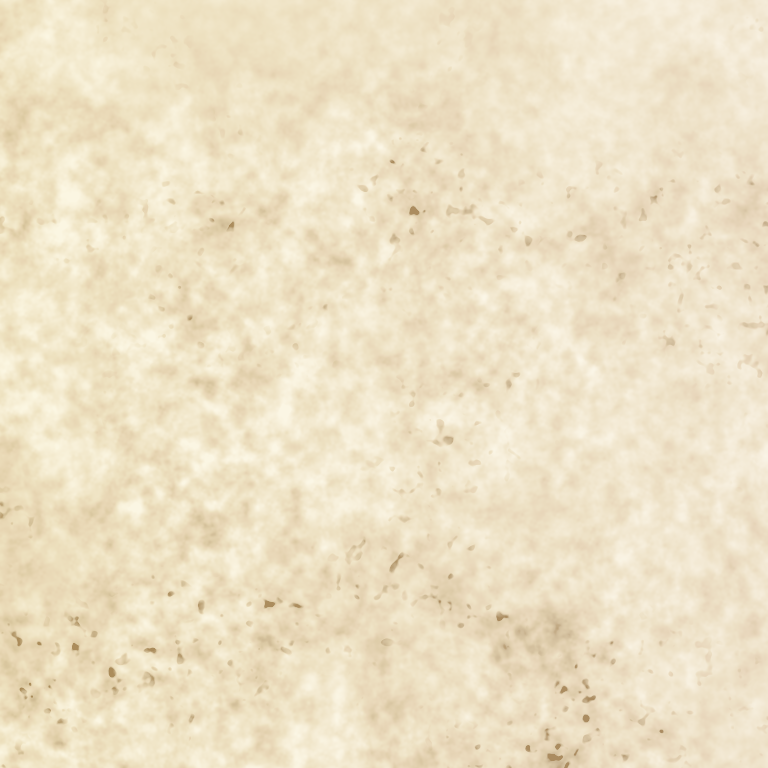
Give the GLSL for this texture, as a Shadertoy shader.

```glsl
// Tone is an index into STONE: low is brown, high is ivory
const float BASE_TONE = 4.08;
const float CLOUD_SCALE = 3.2;
const float CLOUD_AMOUNT = 1.15;
const float MOTTLE_SCALE = 15.0;
const float MOTTLE_AMOUNT = 1.15;
const float GRAIN_SCALE = 62.0;
const float GRAIN_AMOUNT = 1.45;
const float SPOT_SCALE = 80.0;
const float SPOT_DEPTH = 3.0;
const float WARP = 0.035;
const float PALE_SIDE = 0.75;   // extra lightness towards the right
const float COOL_SHIFT = 0.035; // blue gained from left to right

const int STEPS = 8;
const vec3 STONE[STEPS] = vec3[STEPS](
    vec3(0.67, 0.55, 0.37),
    vec3(0.81, 0.73, 0.59),
    vec3(0.87, 0.80, 0.66),
    vec3(0.91, 0.84, 0.72),
    vec3(0.93, 0.88, 0.76),
    vec3(0.95, 0.91, 0.81),
    vec3(0.97, 0.94, 0.86),
    vec3(0.985, 0.965, 0.90));

// Integer hash of a lattice cell, -1 to 1
float hash(ivec2 cell) {
    uvec2 q = uvec2(cell) * uvec2(1597u, 3812u) + uvec2(7919u, 104729u);
    uint h = (q.x ^ (q.y * 2699u)) * 74779u;
    h = (h ^ (h >> 15u)) * 73244475u;
    h = (h ^ (h >> 16u)) * 73244475u;
    h ^= h >> 16u;
    return float(h & 65535u) / 32767.5 - 1.0;
}

float noise(vec2 p) {
    ivec2 cell = ivec2(floor(p));
    vec2 f = fract(p);
    f = f * f * (3.0 - 2.0 * f);
    float low = mix(hash(cell), hash(cell + ivec2(1, 0)), f.x);
    float high = mix(hash(cell + ivec2(0, 1)), hash(cell + ivec2(1, 1)), f.x);
    return mix(low, high, f.y);
}

// Octaves are turned against each other to hide the lattice
float fbm(vec2 p, int octaves) {
    const mat2 TURN = mat2(1.6, 1.2, -1.2, 1.6);
    float sum = 0.0;
    float weight = 1.0;
    for (int i = 0; i < octaves; i++) {
        sum += weight * noise(p);
        p = TURN * p + 17.3;
        weight *= 0.5;
    }
    return sum;
}

vec3 stoneColor(float tone) {
    vec3 color = STONE[0];
    for (int i = 1; i < STEPS; i++) {
        color = mix(color, STONE[i], clamp(tone - float(i - 1), 0.0, 1.0));
    }
    return color;
}

void mainImage(out vec4 fragColor, in vec2 fragCoord) {
    vec2 uv = fragCoord / iResolution.xy;
    vec2 bend = vec2(fbm(uv * 9.0 + 31.0, 3), fbm(uv * 9.0 + 57.0, 3));
    vec2 p = uv + WARP * bend;

    // Soft clouds and medium mottling
    float clouds = fbm(p * CLOUD_SCALE + 4.7, 4);
    float mottle = fbm(p * MOTTLE_SCALE + 71.0, 3);

    // Texture is rougher at the lower left, smoother at the top and right
    float rough = 1.05 - 0.45 * smoothstep(0.5, 1.0, uv.x)
                - 0.35 * smoothstep(0.7, 1.0, uv.y)
                + 0.3 * fbm(uv * 4.0 + 43.0, 2);
    rough = clamp(rough, 0.25, 1.3);

    // Fine grain
    vec2 fine = uv + 0.1 * WARP * bend;
    float grain = fbm(fine * GRAIN_SCALE + 11.0, 3);

    // Brown pits gathered in clusters, mostly in the darker clouds
    float cluster = fbm(p * 7.0 + 23.0, 3) - 0.4 * clouds;
    float pits = fbm(fine * SPOT_SCALE + 91.0, 2);
    float spots = smoothstep(0.58, 1.0, pits) * smoothstep(-0.2, 0.6, cluster);

    float tone = BASE_TONE + CLOUD_AMOUNT * clouds
               + rough * (MOTTLE_AMOUNT * mottle + GRAIN_AMOUNT * grain)
               + PALE_SIDE * smoothstep(0.6, 1.0, uv.x)
               - SPOT_DEPTH * spots * min(rough, 1.0);

    vec3 color = stoneColor(tone);
    color.b += COOL_SHIFT * (uv.x - 0.5);
    fragColor = vec4(clamp(color, 0.0, 1.0), 1.0);
}
```
